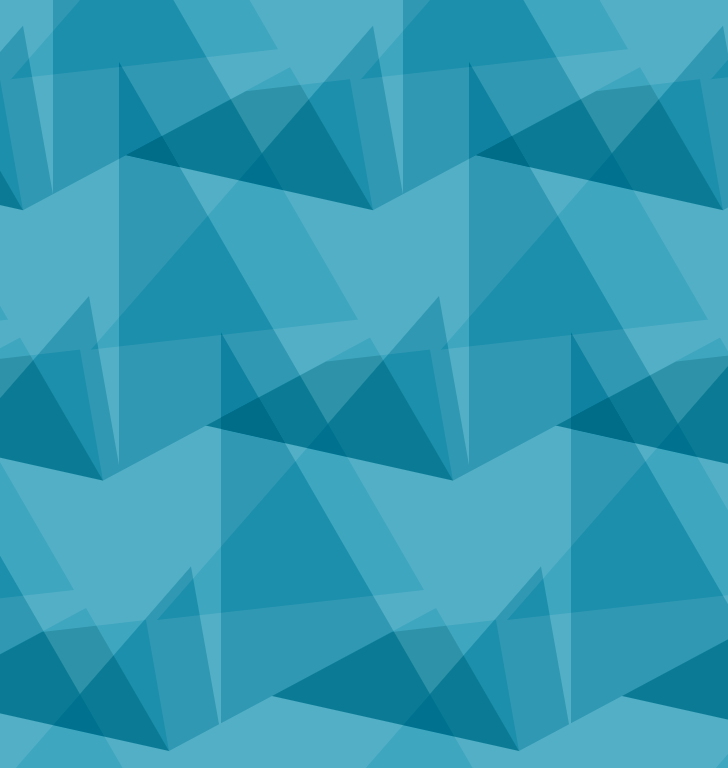
Reproduce this pattern procedurally as a Shadertoy shader.

```glsl
// Overlapping translucent facets in teal: four staggered rows of one folded motif.
// Each facet is an intersection of half-planes whose ink is subtracted from the
// paper colour, so crossings darken. Units: the canvas is 768 tall, y points down.

const float HEIGHT = 768.0;
const float PERIOD = 350.0;
const float ROW_PITCH = 270.4;
const int ROWS = 4;
const float ROW_X[ROWS] = float[ROWS](-27.0, 53.0, 119.0, 221.0);

const vec3 PAPER = vec3(0.325, 0.688, 0.776);
const vec3 DEEPEST = vec3(0.0, 0.428, 0.535);
const vec3 SAIL_INK = vec3(0.135, 0.090, 0.075);
const vec3 GLASS_INK = vec3(0.083, 0.038, 0.026);
const vec3 SHADE_INK = vec3(0.062, 0.078, 0.089);

// Corners of the motif, relative to the tip of its sail
const vec2 TIP = vec2(0.0, 0.0);
const vec2 CROSSING = vec2(209.0, 362.0);
const vec2 FAR_RIGHT = vec2(305.0, 528.0);
const vec2 FAR_LEFT = vec2(38.0, 558.0);
const vec2 SPIKE = vec2(320.0, 234.0);
const vec2 NOTCH = vec2(350.0, 403.0);
const vec2 FOLD_LEFT = vec2(153.0, 634.0);
const vec2 FOLD_TOP = vec2(317.0, 546.0);
const vec2 FOLD_BOTTOM = vec2(400.0, 689.0);
const vec2 SLAB_LEFT = vec2(273.0, 570.0);
const vec2 SLAB_RIGHT = vec2(377.0, 558.0);

// Signed distance to line ab, positive on the clockwise inner side
float edge(vec2 p, vec2 a, vec2 b) {
    vec2 d = normalize(b - a);
    vec2 q = p - a;
    return d.x * q.y - d.y * q.x;
}

float triangle(vec2 p, vec2 a, vec2 b, vec2 c) {
    return min(edge(p, a, b), min(edge(p, b, c), edge(p, c, a)));
}

float quad(vec2 p, vec2 a, vec2 b, vec2 c, vec2 d) {
    return min(min(edge(p, a, b), edge(p, b, c)),
               min(edge(p, c, d), edge(p, d, a)));
}

float coverage(float inside, float pixel) {
    return clamp(inside / pixel + 0.5, 0.0, 1.0);
}

// Tall sail joined to the spike on its right
float sail(vec2 p) {
    float body = max(edge(p, TIP, FAR_RIGHT), edge(p, FAR_LEFT, SPIKE));
    float sides = min(p.x, PERIOD - p.x);
    return min(min(body, sides), edge(p, SPIKE, NOTCH));
}

// Distance above the zigzag hem of a row
float aboveHem(vec2 p) {
    float x = mod(p.x - FOLD_BOTTOM.x, PERIOD);
    float rising = 689.0 - 0.534 * x;
    float falling = 634.0 + 0.2227 * (x - 103.0);
    return 0.92 * (max(rising, falling) - p.y);
}

// Ink of one motif; hem is the coverage above the previous row's hem
vec3 motifInk(vec2 p, float hem, float pixel) {
    float sailCover = coverage(sail(p), pixel) * hem;
    float glass = coverage(triangle(p, CROSSING, FAR_RIGHT, FAR_LEFT), pixel);
    float fold = coverage(triangle(p, FOLD_LEFT, FOLD_TOP, FOLD_BOTTOM), pixel);
    float slab = coverage(quad(p, FOLD_LEFT, SLAB_LEFT, SLAB_RIGHT, FOLD_BOTTOM), pixel);
    return SAIL_INK * sailCover
         + GLASS_INK * (glass + max(fold, slab))
         + SHADE_INK * min(fold, slab);
}

vec2 rowOrigin(int row) {
    return vec2(ROW_X[row], 62.0 + ROW_PITCH * float(row - 2));
}

void mainImage(out vec4 fragColor, in vec2 fragCoord) {
    float pixel = HEIGHT / iResolution.y;
    vec2 p = vec2(fragCoord.x, iResolution.y - fragCoord.y) * pixel;

    vec3 ink = vec3(0.0);
    for (int row = 0; row < ROWS; row++) {
        // The first row's sail ends above the canvas
        float hem = row > 0 ? coverage(aboveHem(p - rowOrigin(row - 1)), pixel) : 0.0;

        // Wrap across, then add the neighbour that reaches into this cell
        vec2 q = p - rowOrigin(row);
        q.x = mod(q.x + 20.0, PERIOD) - 20.0;
        for (int k = 0; k < 2; k++) {
            ink += motifInk(q + vec2(float(k) * PERIOD, 0.0), hem, pixel);
        }
    }
    fragColor = vec4(max(PAPER - ink, DEEPEST), 1.0);
}
```
